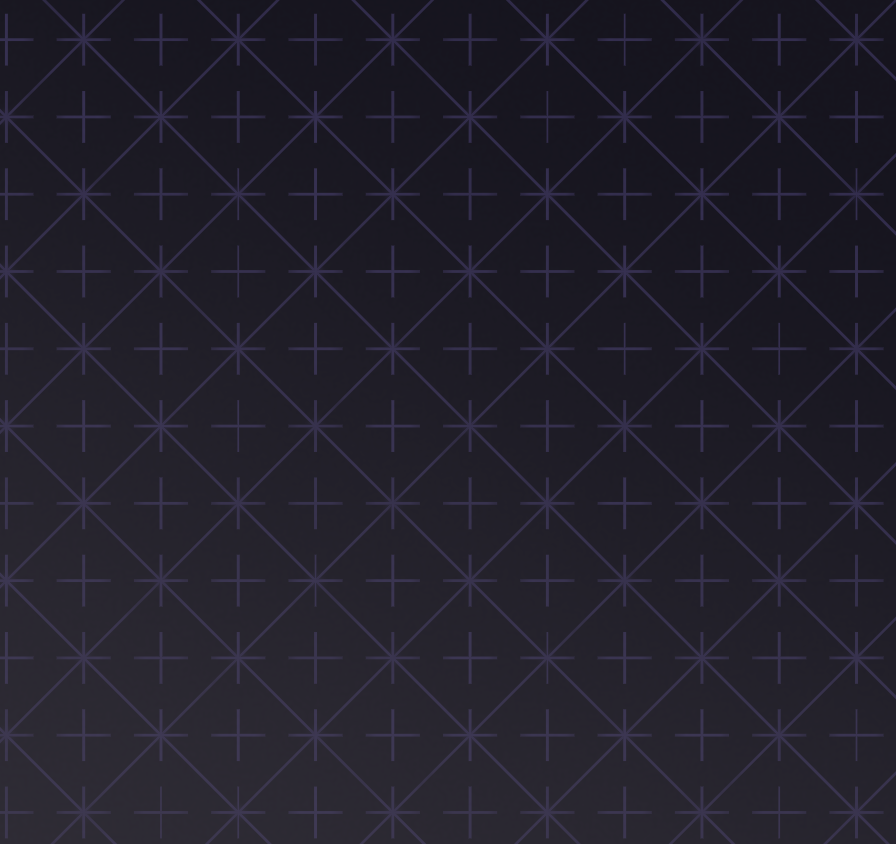
Reproduce this pattern procedurally as a WebGL 1 fragment shader.

```glsl
precision highp float;

// Dim violet lattice: a plus at every grid point, with diagonals crossing at
// alternate points to form stars. Distance functions in cell units draw the
// lines over a dark diagonal gradient; gradient noise and hashes add wear.

uniform vec2 u_resolution;

float hash(vec2 p) {
  return fract(sin(dot(p, vec2(127.1, 311.7))) * 43758.55);
}

vec2 randomDirection(vec2 p) {
  float angle = 6.2832 * hash(p);
  return vec2(cos(angle), sin(angle));
}

float gradientNoise(vec2 p) {
  vec2 i = floor(p);
  vec2 f = p - i;
  vec2 w = f * f * f * (f * (f * 6.0 - 15.0) + 10.0);
  float a = dot(randomDirection(i), f);
  float b = dot(randomDirection(i + vec2(1.0, 0.0)), f - vec2(1.0, 0.0));
  float c = dot(randomDirection(i + vec2(0.0, 1.0)), f - vec2(0.0, 1.0));
  float d = dot(randomDirection(i + 1.0), f - 1.0);
  return mix(mix(a, b, w.x), mix(c, d, w.x), w.y);
}

float boxDistance(vec2 p, vec2 halfSize) {
  vec2 q = abs(p) - halfSize;
  return length(max(q, 0.0)) + min(max(q.x, q.y), 0.0);
}

float coverage(float dist, float pixel) {
  return clamp(0.5 - dist / pixel, 0.0, 1.0);
}

void main() {
  vec2 uv = gl_FragCoord.xy / u_resolution;

  // Grid points lie on integers; 11.6 cells span the width
  float pixel = 11.594 / u_resolution.x;
  vec2 p = gl_FragCoord.xy * pixel - vec2(0.083, 0.408);
  vec2 id = floor(p + 0.5);
  vec2 local = p - id;

  // Background: near black at upper right, warmer grey at lower left
  float light = 0.7 * (1.0 - uv.y) + 0.3 * (1.0 - uv.x);
  light += 0.025 * gradientNoise(p * 0.45);
  light = smoothstep(0.08, 1.08, light);
  vec3 color = mix(vec3(0.086, 0.08, 0.119), vec3(0.182, 0.172, 0.208), light);

  // Plus arms, with slightly uneven stroke widths
  float widthX = 0.019 - 0.008 * step(0.87, hash(id + 3.7));
  float horizontal = coverage(boxDistance(local, vec2(0.35, 0.018)), pixel);
  float vertical = coverage(boxDistance(local, vec2(widthX, 0.335)), pixel);
  horizontal *= 1.0 - 0.3 * smoothstep(0.2, 0.35, abs(local.x));
  float plus = max(horizontal, vertical) * (0.86 + 0.14 * hash(id + 9.1));

  // Both diagonal families pass through points whose coordinate sum is odd
  vec2 diagonal = abs(mod(vec2(p.x + p.y, p.x - p.y), 2.0) - 1.0) * 0.7071;
  float rising = coverage(diagonal.y - 0.017, pixel);
  float falling = coverage(diagonal.x - 0.018, pixel);
  float wear = smoothstep(0.1, 0.5, gradientNoise(p * 1.3 + 17.0));
  float scratches = 0.5 + 0.5 * gradientNoise(p * 9.0);
  rising *= 0.86 - 0.4 * wear * scratches;
  falling *= 0.9 - 0.15 * wear;

  // Soft violet build-up where the star lines meet
  float isStar = mod(id.x + id.y, 2.0);
  float knot = 0.6 * isStar * exp(-dot(local, local) * 160.0);

  vec3 ink = mix(vec3(0.205, 0.182, 0.315), vec3(0.25, 0.228, 0.33), light);
  color = mix(color, ink, max(max(plus, knot), max(rising, falling)));

  // Faint fine grain
  color += 0.004 * gradientNoise(p * 14.0);
  gl_FragColor = vec4(color, 1.0);
}
```
